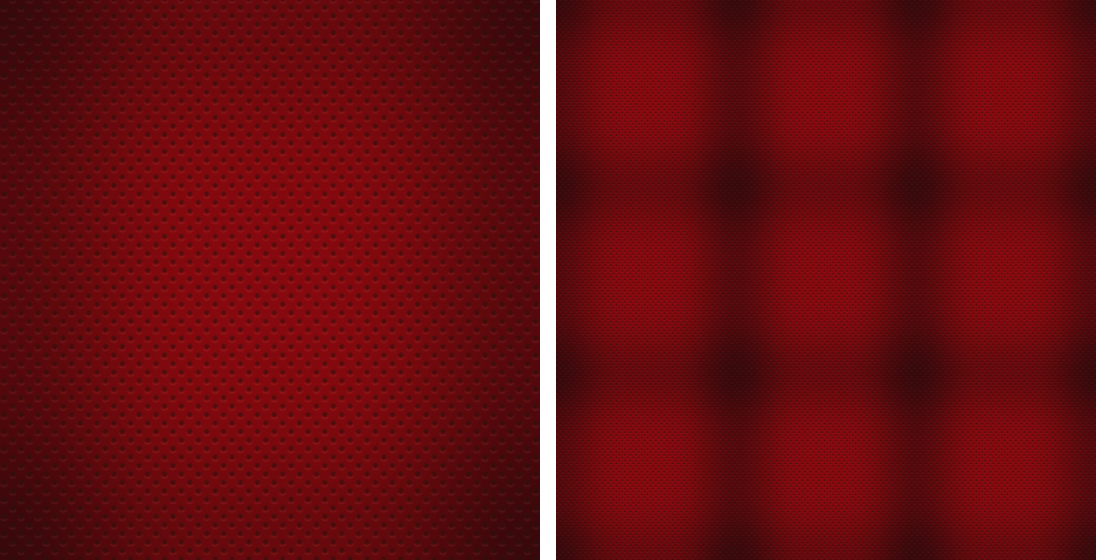
Left: one tile. Right: repeated 3 by 3.
This pattern is drawn by a Shadertoy shader. Its source:

```glsl
// Dark red perforated sheet: staggered soft dimples with lit lower rims under a broad glow.

const float PI = 3.14159265;
const vec2 REPEATS = vec2(32.0, 33.0);   // whole cells across and down, two dimples each
const vec2 PHASE = vec2(0.25, 0.56);     // position of the first dimple in its cell

const float DIMPLE_RADIUS = 0.13;
const float RIM_RADIUS = 0.22;
const vec3 RIM_LIGHT = vec3(0.050, 0.045, 0.040);
const vec3 DIMPLE_TINT = vec3(0.015, 0.035, 0.018);

// Sine-free hash of a cell index
float hash21(vec2 p) {
    vec3 q = fract(vec3(p.xyx) * 0.1031);
    q += dot(q, q.yzx + 33.33);
    return fract((q.x + q.y) * q.z);
}

// Periodic falloff: 0 at the centre, 1 on the borders, flat at both
vec2 borderFalloff(vec2 uv) {
    vec2 c = cos(PI * uv);
    vec2 s = c * c;
    return s * s;
}

// Glow in the middle that fades toward the borders
vec3 sheetColor(vec2 uv) {
    float red = 0.522 - dot(borderFalloff(uv), vec2(0.185, 0.115));
    return vec3(red, 0.028 + 0.015 * red, 0.032 + 0.045 * red);
}

// Offset to the nearest dimple of two interleaved grids; id wraps with the tile
vec2 nearestDimple(vec2 p, vec2 count, out vec2 id) {
    vec2 ia = floor(p + 0.5);
    vec2 ib = floor(p) + 0.5;
    vec2 a = p - ia;
    vec2 b = p - ib;
    bool first = dot(a, a) < dot(b, b);
    id = mod((first ? ia : ib) * 2.0, count * 2.0);
    return first ? a : b;
}

// Soft filled disc
float softDisc(vec2 d, float radius, float blur) {
    return 1.0 - smoothstep(radius - blur, radius + blur, length(d));
}

// Ring that is bright only on its lower side
float lowerRim(vec2 d, float radius, float width) {
    float r = length(d);
    float x = (r - radius) / width;
    return exp(-x * x) * smoothstep(0.1, 0.95, -d.y / max(r, 0.001));
}

void mainImage(out vec4 fragColor, in vec2 fragCoord) {
    vec2 uv = fragCoord / iResolution.xy;
    float pixel = REPEATS.y / iResolution.y;

    vec2 id;
    vec2 d = nearestDimple(uv * REPEATS - PHASE, REPEATS, id);
    vec3 color = sheetColor(uv);

    // Hollow, deepest just above its middle and shallower where the glow fades
    float depth = mix(0.41, 0.46, hash21(id)) * smoothstep(-0.2, 0.5, color.r);
    float blur = max(0.1, pixel);
    float hollow = softDisc(d - vec2(0.0, 0.015), DIMPLE_RADIUS, blur);
    float rim = lowerRim(d, RIM_RADIUS, max(0.065, 0.8 * pixel));

    color = color * (1.0 - depth * hollow) + DIMPLE_TINT * hollow;
    color += RIM_LIGHT * rim;
    fragColor = vec4(color, 1.0);
}
```
